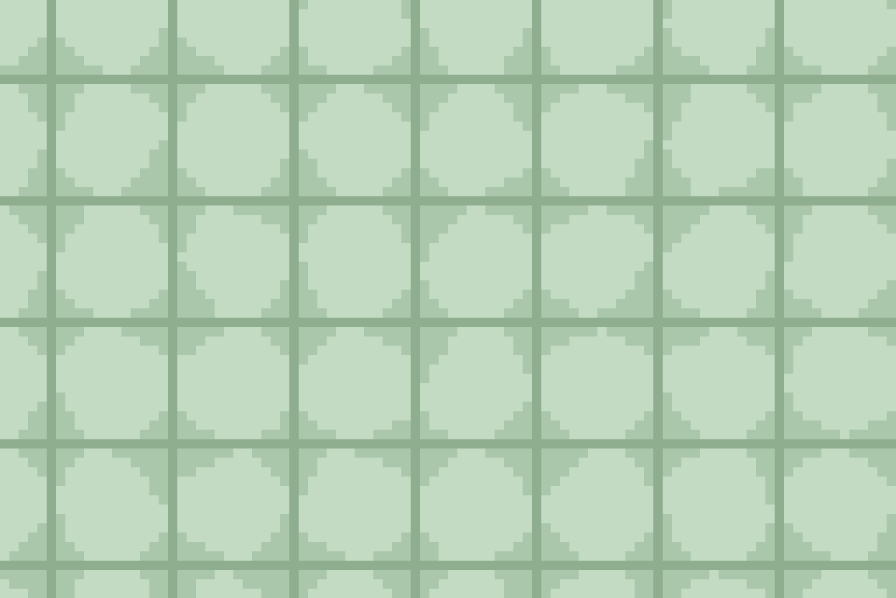
This pattern is drawn by a Shadertoy shader. Its source:

```glsl
#define CELLS vec2(96.0, 64.0)     // coarse cells across and down
#define PERIOD 13.0                // cells from one grout line to the next
#define GROUT_START vec2(5.0, 3.0) // first grout column and row
#define MIN_REACH 2.2              // shortest corner wear, in cells
#define EXTRA_REACH 3.4            // added wear on the most worn corners
#define CORNER_POWER 0.9           // below 1 hollows the worn corners
#define JITTER 0.16                // raggedness of the worn edge
#define SAMPLES 4                  // antialiasing samples per axis
#define TILE_COLOR vec3(0.763, 0.856, 0.763)
#define WEAR_COLOR vec3(0.667, 0.780, 0.671)
#define GROUT_COLOR vec3(0.561, 0.678, 0.561)

vec2 hash22(vec2 p) {
    vec3 q = fract(p.xyx * vec3(0.1031, 0.1030, 0.0973));
    q += dot(q, q.yzx + 33.33);
    return fract((q.xx + q.yz) * q.zy);
}

// Stepped wear spreading from the nearest corner along both tile edges
bool isWorn(vec2 cell, vec2 tile, vec2 local) {
    vec2 fromCorner = min(local - 1.0, PERIOD - 1.0 - local);
    vec2 cornerId = 2.0 * tile + step(0.5 * PERIOD, local);
    vec2 h = hash22(cornerId + 41.0);
    vec2 reach = MIN_REACH + EXTRA_REACH * h * h;
    vec2 spread = pow(fromCorner / reach, vec2(CORNER_POWER));
    float ragged = JITTER * (hash22(cell + 7.0).x - 0.5);
    return spread.x + spread.y + ragged < 0.98;
}

vec3 tileColor(vec2 position) {
    vec2 cell = floor(position);
    vec2 p = cell - GROUT_START;
    vec2 tile = floor((p + 0.5) / PERIOD);
    vec2 local = p - tile * PERIOD;
    if (min(local.x, local.y) < 0.5) return GROUT_COLOR;
    return isWorn(cell, tile, local) ? WEAR_COLOR : TILE_COLOR;
}

void mainImage(out vec4 fragColor, in vec2 fragCoord) {
    // Average a grid of samples inside each pixel
    vec3 sum = vec3(0.0);
    for (int y = 0; y < SAMPLES; y++) {
        for (int x = 0; x < SAMPLES; x++) {
            vec2 offset = (vec2(x, y) + 0.5) / float(SAMPLES) - 0.5;
            sum += tileColor((fragCoord + offset) / iResolution.xy * CELLS);
        }
    }
    fragColor = vec4(sum / float(SAMPLES * SAMPLES), 1.0);
}
```
